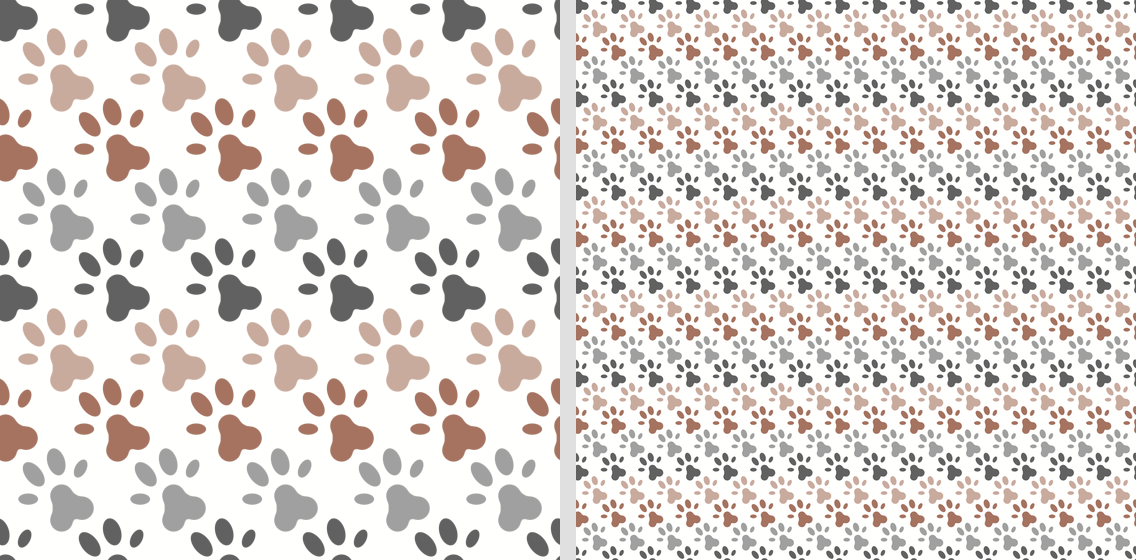
Left: one tile. Right: repeated 3 by 3.
Reproduce this pattern procedurally as a three.js fragment shader.

```glsl
// Staggered rows of paw prints on white, five across and eight rows up.
// Each paw is a distance function: a three-lobed pad joined by smooth unions
// and four tilted elliptical toes. The row number picks one of four colours.

#define COLUMNS 5.0
#define ROWS 8.0
#define ORIGIN vec2(0.880, 0.917)
#define EDGE 0.011
#define FILLET 0.035
#define PAPER vec3(1.0, 1.0, 0.995)
#define GREY vec3(0.627)
#define BROWN vec3(0.647, 0.451, 0.376)
#define BLUSH vec3(0.788, 0.671, 0.620)
#define CHARCOAL vec3(0.380)

varying vec2 vUv;

float circle(vec2 p, vec2 center, float radius) {
  return length(p - center) - radius;
}

float capsule(vec2 p, vec2 a, vec2 b, float radius) {
  vec2 ab = b - a;
  float t = clamp(dot(p - a, ab) / dot(ab, ab), 0.0, 1.0);
  return length(p - a - ab * t) - radius;
}

// Approximate distance to an ellipse whose first axis points along angle.
float ellipse(vec2 p, vec2 center, vec2 radii, float angle) {
  vec2 axis = vec2(cos(angle), sin(angle));
  vec2 d = p - center;
  vec2 q = vec2(dot(d, axis), dot(d, vec2(-axis.y, axis.x))) / radii;
  float k = length(q);
  return k * (k - 1.0) / max(length(q / radii), 1e-4);
}

float smoothUnion(float a, float b) {
  float h = max(FILLET - abs(a - b), 0.0) / FILLET;
  return min(a, b) - 0.25 * FILLET * h * h;
}

// Three round lobes bridged by narrower necks.
float padDistance(vec2 p) {
  vec2 top = vec2(0.0);
  vec2 bottom = vec2(0.0, -0.349);
  vec2 side = vec2(0.292, -0.177);
  float lobes = min(circle(p, top, 0.162), circle(p, bottom, 0.162));
  lobes = min(lobes, circle(p, side, 0.167));
  float necks = min(capsule(p, top, bottom, 0.128), capsule(p, top, side, 0.122));
  necks = min(necks, capsule(p, bottom, side, 0.085));
  return smoothUnion(lobes, necks);
}

float toesDistance(vec2 p) {
  float d = ellipse(p, vec2(-0.477, -0.047), vec2(0.141, 0.080), 0.0);
  d = min(d, ellipse(p, vec2(-0.398, 0.307), vec2(0.203, 0.116), 2.25));
  d = min(d, ellipse(p, vec2(-0.077, 0.485), vec2(0.198, 0.125), 1.87));
  return min(d, ellipse(p, vec2(0.272, 0.389), vec2(0.139, 0.081), 1.08));
}

// Colours cycle upward every four rows.
vec3 rowColor(float row) {
  float i = mod(row, 4.0);
  if (i < 0.5) return GREY;
  if (i < 1.5) return BROWN;
  if (i < 2.5) return BLUSH;
  return CHARCOAL;
}

void main() {
  // One unit is the height of a row.
  vec2 p = vUv * ROWS - ORIGIN;
  float spacing = ROWS / COLUMNS;
  float nearest = floor(p.y + 0.5);
  vec3 color = PAPER;

  // Paws reach into neighbouring rows, so visit those as well.
  for (int i = -1; i <= 1; i++) {
    float row = nearest + float(i);
    float x = p.x - 0.5 * spacing * mod(row, 2.0);
    x -= spacing * floor(x / spacing + 0.5);
    vec2 q = vec2(x, p.y - row);
    float d = min(padDistance(q), toesDistance(q));
    color = mix(color, rowColor(row), 1.0 - smoothstep(-EDGE, EDGE, d));
  }

  gl_FragColor = vec4(color, 1.0);
}
```
